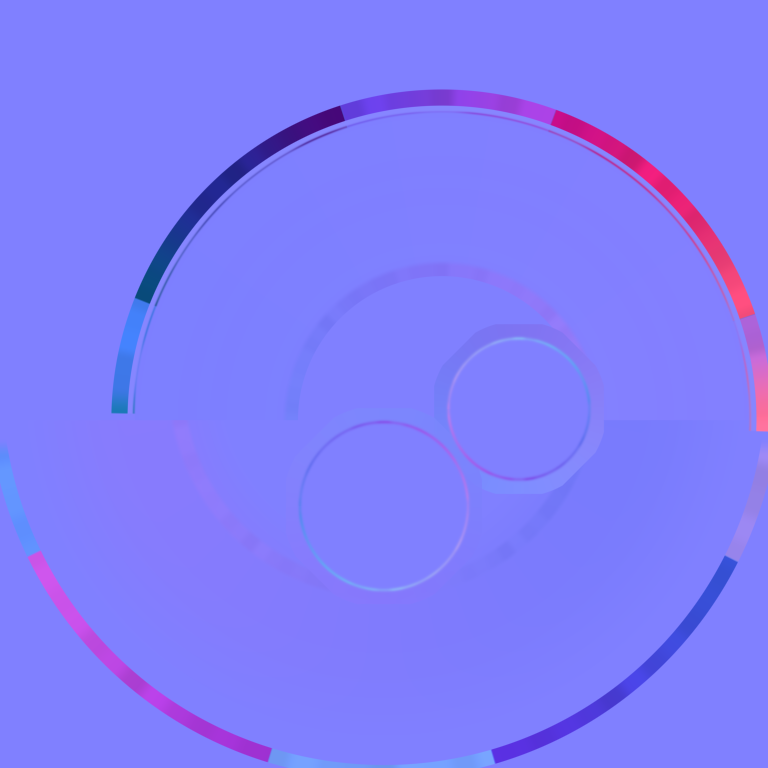
This texture map is drawn by a Shadertoy shader. Its source:

```glsl
// Tangent-space normal map of round machined parts: two large half rims,
// a shallow inner step and two bosses, drawn over the flat normal colour.
// Rings are polar masks; their tints follow the angle with faceted shading.

const vec3 FLAT = vec3(0.502, 0.502, 1.0);

float pixel;

float hash(float n) { return fract(sin(n * 71.7) * 4375.5); }

// Smooth one-dimensional noise, used for the facets around a rim
float facet(float t) {
    float i = floor(t);
    return mix(hash(i), hash(i + 1.0), smoothstep(0.2, 0.8, t - i)) - 0.5;
}

float above(float edge, float x) {
    return smoothstep(edge - pixel, edge + pixel, x);
}

float band(float r, float inner, float outer) {
    return above(inner, r) * (1.0 - above(outer, r));
}

// Soft-edged interval of angles in degrees
float sector(float a, float lo, float hi) {
    return smoothstep(lo - 0.2, lo + 0.2, a) * (1.0 - smoothstep(hi - 0.2, hi + 0.2, a));
}

// Rounded octagon radius
float octagon(vec2 p) {
    vec2 q = abs(p);
    return max(max(max(q.x, q.y), (q.x + q.y) * 0.7071), length(p) * 0.965);
}

// Tint of the upper rim, angle measured clockwise from the top
vec3 upperTint(float a) {
    vec3 c = mix(vec3(0.10, 0.48, 0.72), vec3(0.25, 0.48, 0.93), smoothstep(-89.0, -84.0, a));
    vec3 dark = mix(vec3(0.03, 0.29, 0.48), vec3(0.13, 0.15, 0.56), smoothstep(-68.0, -46.0, a));
    dark = mix(dark, vec3(0.29, 0.03, 0.50), smoothstep(-43.0, -18.0, a));
    vec3 violet = mix(vec3(0.40, 0.25, 0.91), vec3(0.64, 0.25, 0.86), smoothstep(-18.0, 20.0, a));
    vec3 red = mix(vec3(0.75, 0.05, 0.52), vec3(0.91, 0.12, 0.46), smoothstep(20.0, 46.0, a));
    red = mix(red, vec3(1.0, 0.31, 0.50), smoothstep(44.0, 70.0, a));
    vec3 pink = mix(vec3(0.72, 0.41, 0.90), vec3(0.98, 0.42, 0.58), smoothstep(74.0, 91.0, a));
    c = mix(c, dark, sector(a, -68.3, -17.9));
    c = mix(c, violet, sector(a, -17.9, 20.2));
    c = mix(c, red, sector(a, 20.2, 71.3));
    return mix(c, pink, sector(a, 71.3, 95.0));
}

// Tint of the lower rim, angle measured counterclockwise from the bottom
vec3 lowerTint(float a) {
    vec3 c = vec3(0.37, 0.56, 1.0);
    vec3 magenta = mix(vec3(0.77, 0.32, 0.88), vec3(0.65, 0.20, 0.86), smoothstep(-64.0, -17.0, a));
    vec3 blue = mix(vec3(0.34, 0.18, 0.85), vec3(0.22, 0.33, 0.88), smoothstep(16.0, 63.0, a));
    c = mix(c, magenta, sector(a, -64.0, -17.0));
    c = mix(c, vec3(0.45, 0.62, 1.0), sector(a, -17.0, 16.3));
    c = mix(c, blue, sector(a, 16.3, 63.2));
    return mix(c, vec3(0.61, 0.53, 0.95), sector(a, 63.2, 95.0));
}

// Flat disc with a thin bevel; slope sets the direction of its normals
vec3 boss(vec3 c, vec2 p, float radius, float slope) {
    float r = length(p);
    vec2 n = p / max(r, 0.001);
    float a = degrees(atan(p.y, p.x));
    c = mix(c, FLAT, 1.0 - above(radius, r));
    vec3 edge = vec3(0.52, 0.51, 0.95) + slope * vec3(0.15 * n.x, -0.16 * n.y, -0.02 * n.y);
    float line = exp(-pow((r - radius) / 0.0024, 2.0));
    return mix(c, edge, line * (0.8 + 0.5 * facet(a / 9.0)));
}

void mainImage(out vec4 fragColor, in vec2 fragCoord) {
    vec2 uv = fragCoord / iResolution.xy;
    pixel = 0.75 / iResolution.y;
    vec3 c = FLAT;

    vec2 u = uv - vec2(0.5755, 0.453);
    vec2 l = uv - vec2(0.5, 0.5013);
    float ru = length(u), rl = length(l);
    float au = degrees(atan(u.x, u.y));
    float al = degrees(atan(l.x, -l.y));
    float top = above(0.453, uv.y);
    float bottom = 1.0 - top;

    // Faint curvature of the two dished faces
    float dish = smoothstep(0.20, 0.29, rl) * (1.0 - smoothstep(0.34, 0.49, rl));
    c += bottom * dish * vec3(-0.03 * l.x / rl, -0.018, -0.008);
    float face = band(ru, 0.2, 0.40);
    c += top * face * vec3(0.012 * u.x / ru, 0.006 * facet(ru * 45.0), 0.0);

    // Inner step: crisp above, shallow and faceted below
    float step1 = smoothstep(0.209, 0.200, ru) * above(0.1875, ru) * top;
    vec3 stepTint = vec3(0.515 + 0.07 * u.x / ru, 0.50 - 0.04 * u.y / ru, 0.975);
    c = mix(c, stepTint + 0.025 * facet(au / 5.0), step1);
    float step2 = smoothstep(0.257, 0.264, rl) * smoothstep(0.284, 0.276, rl) * bottom;
    c += step2 * (vec3(-0.03 * l.x / rl, -0.012, -0.015) + 0.025 * facet(al / 4.0));

    // Upper rim, with a pale gap and a thin broken line inside it
    float spanU = sector(au, -88.8, 92.0);
    vec3 tintU = upperTint(au);
    c = mix(c, vec3(0.54, 0.54, 1.0), 0.6 * spanU * band(ru, 0.402, 0.41));
    float hair = exp(-pow((ru - 0.4015) / 0.0016, 2.0)) * spanU;
    c = mix(c, tintU * 0.95, hair * clamp(0.5 + 0.6 * facet(au / 8.0), 0.0, 1.0));
    c = mix(c, tintU * (1.0 + 0.16 * facet(au / 4.0)), spanU * band(ru, 0.4095, 0.4305));

    // Lower rim, fading in just below the split
    float spanL = smoothstep(0.43, 0.405, uv.y);
    c = mix(c, lowerTint(al) * (1.0 + 0.13 * facet(al / 4.0)), spanL * band(rl, 0.4974, 0.5165));

    // Chamfers and bosses
    vec2 small = uv - vec2(0.6758, 0.4674);
    vec2 large = uv - vec2(0.5, 0.341);
    vec2 ns = small / max(length(small), 0.001);
    vec2 nl = large / max(length(large), 0.001);
    vec3 chamferS = vec3(0.495 + 0.04 * ns.x, 0.505 - 0.05 * ns.y, 0.975 - 0.025 * ns.y);
    c = mix(c, chamferS, 1.0 - above(0.1105, octagon(small)));
    vec3 chamferL = vec3(0.505 - 0.015 * nl.x - 0.02 * nl.y, 0.50 + 0.03 * nl.y, 0.99);
    c = mix(c, chamferL, 0.85 * (1.0 - above(0.1276, octagon(large))));
    c = boss(c, small, 0.0918, -1.0);
    c = boss(c, large, 0.1094, 1.0);

    fragColor = vec4(clamp(c, 0.0, 1.0), 1.0);
}
```
